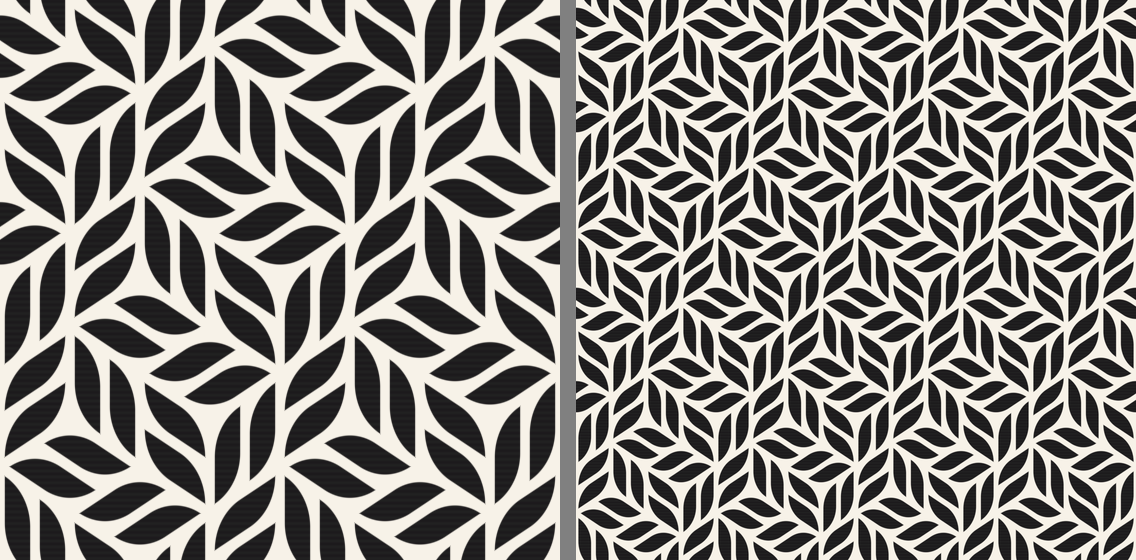
Left: one tile. Right: repeated 2 by 2.
Reproduce this pattern procedurally as a three.js fragment shader.

```glsl
varying vec2 vUv;

const float PI = 3.14159265;
const float ROOT3 = 1.7320508;

// Counterclockwise turn
vec2 rotate(vec2 p, float angle) {
  float c = cos(angle), s = sin(angle);
  return vec2(c * p.x - s * p.y, s * p.x + c * p.y);
}

// Nearest centre of a hexagon grid, columns 2 apart and rows ROOT3 apart
vec2 hexCentre(vec2 p) {
  vec2 cell = vec2(2.0, 2.0 * ROOT3);
  vec2 even = floor(p / cell + 0.5) * cell;
  vec2 odd = (floor(p / cell) + 0.5) * cell;
  return distance(p, even) < distance(p, odd) ? even : odd;
}

// Hexagons alternate along each row between two mirrored forms
bool isMirrored(vec2 centre) {
  float row = floor(centre.y / ROOT3 + 0.5);
  float column = floor((centre.x - row) * 0.5 + 0.5);
  return mod(column, 2.0) < 0.5;
}

// Distance to a 120 degree corner rounded by an arc that ends at the tip
float roundedCorner(vec2 q, float inset) {
  float radius = 1.0 - 4.0 * inset;
  float arcY = 0.25 - inset - radius;
  float arcX = (2.0 * (0.5 - inset - radius) - arcY) / ROOT3;
  vec2 w = q - vec2(arcX, arcY);
  float sides = max(w.y, dot(w, vec2(0.5 * ROOT3, 0.5)));
  float reach = length(w);
  bool onArc = dot(w, vec2(0.5, 0.5 * ROOT3)) > 0.5 * ROOT3 * reach;
  return (onArc ? reach : sides) - radius;
}

// Leaf: half a rhombus with its two blunt corners rounded
float leafDistance(vec2 q, float inset) {
  return max(roundedCorner(q, inset), roundedCorner(-q, inset));
}

// Three rhombi around the hexagon centre, each holding two leaves
float hexLeaves(vec2 h, float inset) {
  float third = 2.0 * PI / 3.0;
  float start = PI / 6.0;
  float sector = floor((atan(h.y, h.x) - start) / third);
  vec2 q = rotate(h, -sector * third - start);
  float middle = 0.25 + 0.5 * step(0.5, q.y);
  return leafDistance(q - vec2((1.0 - middle) / ROOT3, middle), inset);
}

// Ink with faint horizontal banding
vec3 inkColour(float height, float bands) {
  float band = 0.5 + 0.5 * sin(2.0 * PI * bands * height);
  return mix(vec3(0.11, 0.10, 0.11), vec3(0.13), band);
}

void main() {
  const float leafInset = 0.069;
  const float softness = 0.012;
  const vec3 cream = vec3(0.97, 0.95, 0.91);

  // Four hexagons across and four rows up, stretched to fill the square
  vec2 p = vUv * vec2(8.0, 4.0 * ROOT3);
  vec2 centre = hexCentre(p);
  vec2 h = p - centre;
  if (isMirrored(centre)) h.y = -h.y;

  float leaf = 1.0 - smoothstep(-softness, softness, hexLeaves(h, leafInset));
  gl_FragColor = vec4(mix(cream, inkColour(vUv.y, 96.0), leaf), 1.0);
}
```
